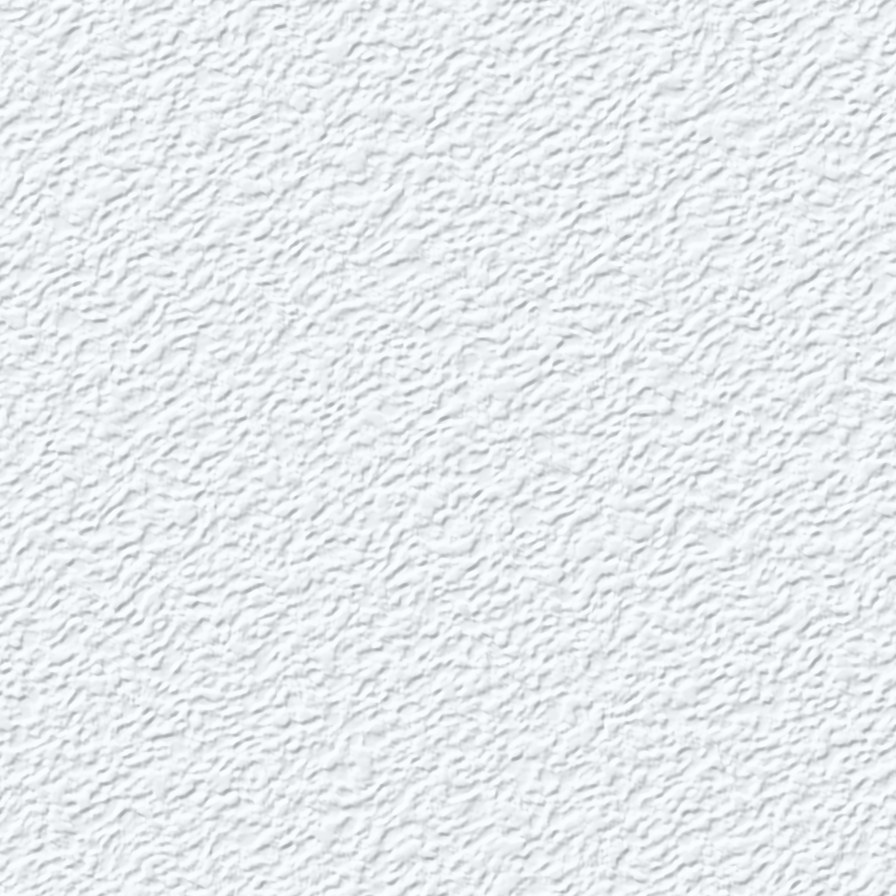
Give the GLSL for this texture, as a WebGL 2 fragment shader.

```glsl
#version 300 es
precision highp float;

uniform vec2 u_resolution;
out vec4 fragColor;

vec3 hash3(vec2 cell) {
  vec3 q = fract(vec3(cell.xyx) * vec3(0.1031, 0.1030, 0.0973));
  q += dot(q, q.yxz + 33.33);
  return fract((q.xxy + q.yzz) * q.zyx);
}

// Cellular noise: one smooth bump or dent at a random point of every cell
float bumps(vec2 p) {
  vec2 cell = floor(p);
  float sum = 0.0;
  for (int y = -1; y <= 1; y++) {
    for (int x = -1; x <= 1; x++) {
      vec2 neighbour = cell + vec2(x, y);
      vec3 rnd = hash3(neighbour + 200.0);
      vec2 d = p - neighbour - rnd.xy;
      float k = max(1.0 - dot(d, d), 0.0);
      sum += (rnd.z * 2.0 - 1.0) * k * k * k;
    }
  }
  return sum;
}

// Plaster relief: grains stretched along a slanted axis, flattened on top
float plasterHeight(vec2 uv) {
  uv += 0.003 * sin(uv.yx * vec2(47.0, 61.0) + 2.0 * sin(uv * vec2(23.0, 19.0)));
  vec2 grain = mat2(0.883, -0.469, 0.469, 0.883) * uv;
  float n = bumps(grain * vec2(88.0, 142.0))
          + 0.6 * bumps(grain * vec2(47.0, 76.0) + 31.7)
          + 0.22 * bumps(uv * 230.0 + 73.1);
  return tanh(2.0 * n);
}

void main() {
  vec2 uv = gl_FragCoord.xy / u_resolution.y;

  // Slope seen from a light at the upper left: positive faces lie in shade
  vec2 toLight = vec2(-0.57, 0.82) * 0.0022;
  float slope = plasterHeight(uv + toLight) - plasterHeight(uv - toLight);

  // Deep soft shadows, gently saturating highlights
  float shadow = 0.14 * max(slope, 0.0);
  float highlight = 0.055 * (1.0 - exp(2.5 * min(slope, 0.0)));
  float tone = 0.934 - shadow + highlight;

  // Cool white tint
  fragColor = vec4(clamp(tone + vec3(-0.013, 0.003, 0.010), 0.0, 1.0), 1.0);
}
```
